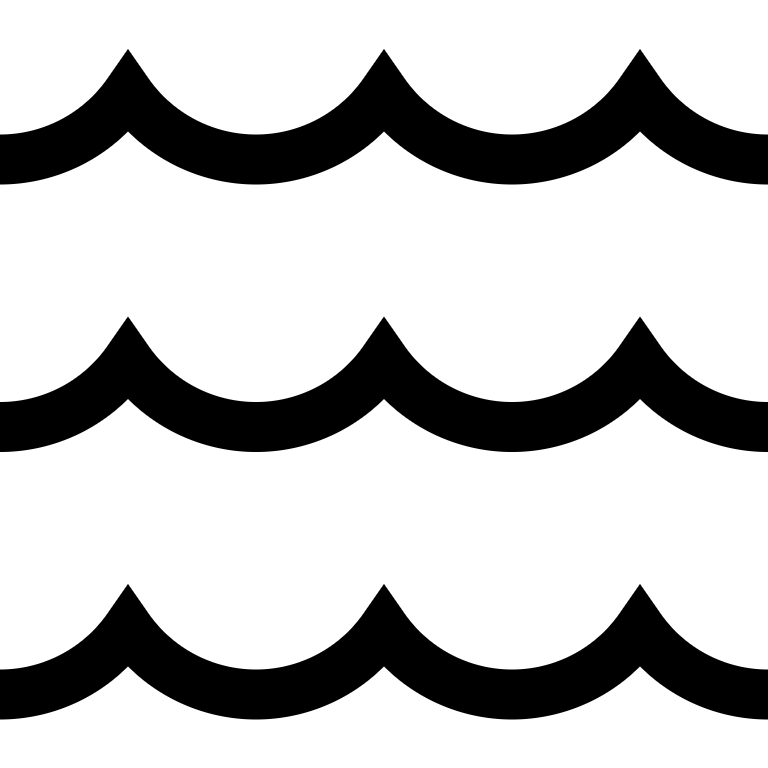
Reproduce this pattern procedurally as a Shadertoy shader.

```glsl
// Three rows of black scalloped waves with sharp mitred crests on white.

const vec2 PERIOD = vec2(1.0 / 3.0, 0.3483);  // wave length, row spacing
const float ARC_CENTRE_Y = 0.9954;            // arc centre of the top row
const float ARC_RADIUS = 0.2031;              // middle of the stroke
const float HALF_STROKE = 0.03255;
const float CELL_TOP = 0.03;                  // cell extent above the arc centre

const vec3 PAPER = vec3(1.0);
const vec3 INK = vec3(0.0);

// Position relative to the nearest arc centre, mirrored about the trough.
vec2 foldToArc(vec2 p, vec2 period, float centreY) {
    float x = abs(p.x - period.x * round(p.x / period.x));
    float y = CELL_TOP - mod(centreY + CELL_TOP - p.y, period.y);
    return vec2(x, y);
}

// Signed distance to a hanging arc stroke that runs on straight to a mitred crest.
float scallop(vec2 q, float halfSpan, float radius, float halfStroke) {
    vec2 endNormal = vec2(halfSpan, -sqrt(radius * radius - halfSpan * halfSpan)) / radius;
    bool pastArcEnd = endNormal.x * q.y > endNormal.y * q.x;
    float reach = pastArcEnd ? dot(q, endNormal) : length(q);
    return abs(reach - radius) - halfStroke;
}

// Antialiased coverage of a signed distance.
float coverage(float dist, float pixel) {
    return clamp(0.5 - dist / pixel, 0.0, 1.0);
}

void mainImage(out vec4 fragColor, in vec2 fragCoord) {
    vec2 p = fragCoord / iResolution.y;
    float pixel = 1.0 / iResolution.y;

    vec2 q = foldToArc(p, PERIOD, ARC_CENTRE_Y);
    float wave = scallop(q, 0.5 * PERIOD.x, ARC_RADIUS, HALF_STROKE);

    fragColor = vec4(mix(PAPER, INK, coverage(wave, pixel)), 1.0);
}
```
